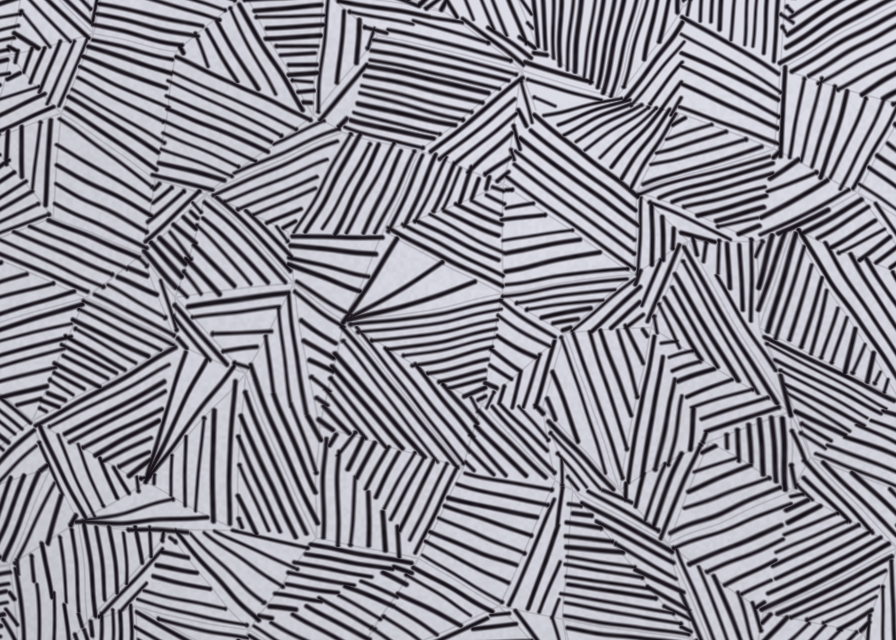
A WebGL 2 fragment shader for this pattern:

```glsl
#version 300 es
precision highp float;

uniform vec2 u_resolution;
out vec4 outColor;

// Lengths are fractions of the canvas height
#define CELL 0.143
#define JITTER 0.90
#define SPACING 0.0188
#define PEN_RADIUS 0.0031
#define PEN_SOFTNESS 0.0028
#define RAGGED 0.013
#define BLOB 0.0008
#define PENCIL_OPACITY 0.25
#define MAX_LINES 24

const vec3 PAPER_LIGHT = vec3(0.862, 0.862, 0.905);
const vec3 PAPER_SHADE = vec3(0.728, 0.728, 0.757);
const vec3 INK = vec3(0.078, 0.058, 0.088);
const vec3 PENCIL = vec3(0.40, 0.39, 0.42);

vec2 hash2(vec2 p) {
    vec3 q = fract(p.xyx * vec3(0.1031, 0.1030, 0.0973));
    q += dot(q, q.yzx + 33.33);
    return fract((q.xx + q.yz) * q.zy);
}

vec2 noise2(vec2 p) {
    vec2 i = floor(p), f = fract(p);
    f = f * f * (3.0 - 2.0 * f);
    return mix(mix(hash2(i), hash2(i + vec2(1, 0)), f.x),
               mix(hash2(i + vec2(0, 1)), hash2(i + vec2(1, 1)), f.x), f.y);
}

float cross2(vec2 a, vec2 b) { return a.x * b.y - a.y * b.x; }

float segmentDistance(vec2 p, vec2 a, vec2 b) {
    vec2 ab = b - a;
    return length(p - a - ab * clamp(dot(p - a, ab) / (dot(ab, ab) + 1e-8), 0.0, 1.0));
}

// Pen strokes running from side a-d to side b-c; x: ink distance, y: pencil distance
vec2 hatchPatch(vec2 p, vec2 a, vec2 b, vec2 c, vec2 d, vec2 seed) {
    vec2 low = min(min(a, b), min(c, d)) - 0.02;
    vec2 high = max(max(a, b), max(c, d)) + 0.02;
    if (any(lessThan(p, low)) || any(greaterThan(p, high))) return vec2(1.0);

    float area = abs(cross2(c - a, d - b));
    float span = area / (length(b - a) + length(c - d) + 1e-4);
    float gap = SPACING * mix(0.75, 1.3, hash2(seed + 7.3).x);
    float count = max(1.0, floor(span / gap + 0.5));
    float ink = 1.0;
    for (int k = 0; k < MAX_LINES; k++) {
        float index = float(k);
        if (index >= count) break;
        vec2 slip = hash2(seed + vec2(index * 3.7, 11.0));
        vec2 inset = hash2(seed + vec2(index * 5.3, 29.0));
        vec2 t = (index + 0.5 + (slip - 0.5) * 0.42) / count;
        vec2 start = mix(a, d, t.x), end = mix(b, c, t.y);
        float reach = length(end - start);
        if (reach < 0.012) continue;
        vec2 along = (end - start) / reach;
        vec2 trim = min((inset - 0.48) * RAGGED, vec2(0.3 * reach));
        start += along * trim.x;
        end -= along * trim.y;
        ink = min(ink, segmentDistance(p, start, end) - (slip.y - 0.5) * 0.0014);
        ink = min(ink, length(p - end) - BLOB * slip.x);
    }
    float pencil = min(segmentDistance(p, a, b), segmentDistance(p, b, c));
    return vec2(ink, pencil);
}

// A triangle is hatched along one side, mostly the longest, or rarely as a fan
vec2 hatchTriangle(vec2 p, vec2 a, vec2 b, vec2 c, vec2 seed) {
    float ab = length(b - a), bc = length(c - b), ca = length(a - c);
    vec2 pick = hash2(seed);
    if (pick.x < 0.03) return hatchPatch(p, a, b, c, a, seed);
    if (pick.x < 0.50) {
        if (ab > max(bc, ca)) return hatchPatch(p, a, b, c, c, seed);
        if (bc > ca) return hatchPatch(p, b, c, a, a, seed);
        return hatchPatch(p, c, a, b, b, seed);
    }
    if (pick.y < 0.33) return hatchPatch(p, a, b, c, c, seed);
    if (pick.y < 0.67) return hatchPatch(p, b, c, a, a, seed);
    return hatchPatch(p, c, a, b, b, seed);
}

vec2 corner(vec2 cell) {
    return (cell + 0.5 + (hash2(cell + 41.0) - 0.5) * JITTER) * CELL;
}

// Each jittered cell stays whole or is split along a diagonal
vec2 hatchCell(vec2 p, vec2 cell) {
    vec2 a = corner(cell), b = corner(cell + vec2(1, 0));
    vec2 c = corner(cell + vec2(1, 1)), d = corner(cell + vec2(0, 1));
    bool splitAC = cross2(c - a, b - a) * cross2(c - a, d - a) < 0.0;
    bool splitBD = cross2(d - b, a - b) * cross2(d - b, c - b) < 0.0;
    vec2 pick = hash2(cell + 83.0), seed = cell * 2.0 + 131.0;
    if (splitAC && splitBD && pick.x < 0.22)
        return pick.y < 0.5 ? hatchPatch(p, a, b, c, d, seed) : hatchPatch(p, b, c, d, a, seed);
    if (!splitBD || (splitAC && pick.y < 0.5))
        return min(hatchTriangle(p, a, b, c, seed), hatchTriangle(p, a, c, d, seed + 0.61));
    return min(hatchTriangle(p, a, b, d, seed), hatchTriangle(p, b, c, d, seed + 0.61));
}

void main() {
    vec2 uv = gl_FragCoord.xy / u_resolution;
    vec2 p = gl_FragCoord.xy / u_resolution.y;

    // Tilted sheet with bent, hand-drawn strokes
    vec2 q = mat2(0.92, 0.39, -0.39, 0.92) * p + 3.0;
    q += 0.040 * (noise2(p * 3.0) - 0.5) + 0.005 * (noise2(p * 16.0 + 9.0) - 0.5);
    vec2 home = floor(q / CELL - 0.5);
    vec2 nearest = vec2(1.0);
    for (int y = -1; y <= 1; y++)
        for (int x = -1; x <= 1; x++)
            nearest = min(nearest, hatchCell(q, home + vec2(x, y)));

    // Unevenly lit paper, then pencil guides, then ink
    float soft = max(PEN_SOFTNESS, 0.8 / u_resolution.y);
    float shade = 0.76 - 0.62 * uv.y - 0.20 * uv.x + 0.5 * (noise2(p * 2.5 + 5.0).x - 0.5);
    shade += 0.3 * (noise2(p * 180.0).y - 0.5);
    vec3 color = mix(PAPER_LIGHT, PAPER_SHADE, clamp(shade, 0.0, 1.0));
    color = mix(color, PENCIL, PENCIL_OPACITY * (1.0 - smoothstep(0.0, soft, nearest.y)));
    float ink = 1.0 - smoothstep(PEN_RADIUS - soft, PEN_RADIUS + soft, nearest.x);
    color = mix(color, INK + 0.05 * noise2(p * 90.0).x, ink);
    outColor = vec4(color, 1.0);
}
```
